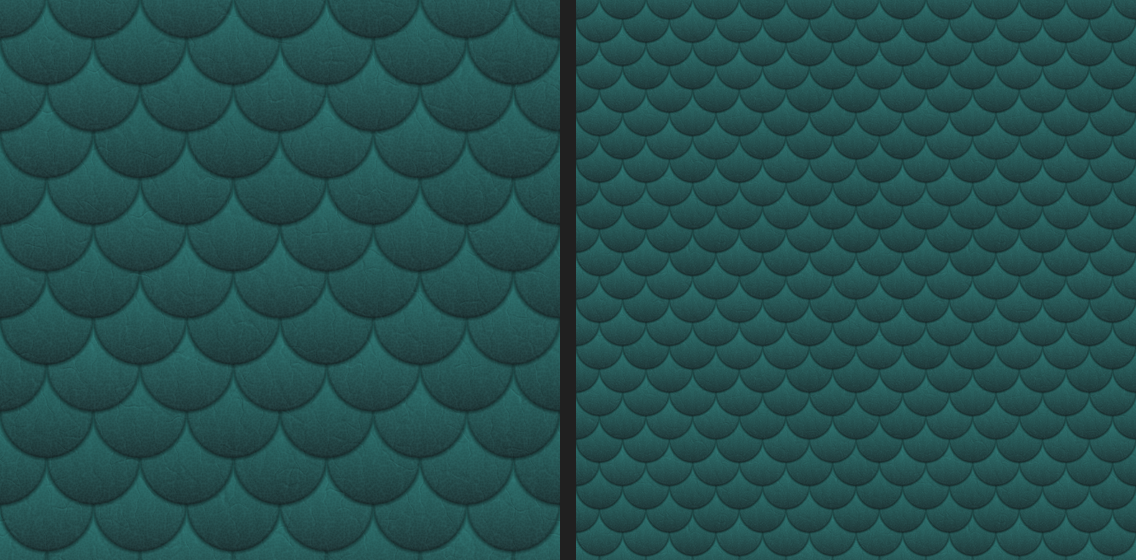
Left, the tile; right, the same tile 2 across and 2 down.
A Shadertoy shader for this pattern:

```glsl
// Overlapping teal leather scales, six across and twelve staggered rows.
#define COLUMNS 6.0
#define ROWS 12.0
#define ROW_SHIFT 0.1875
#define DEEP vec3(0.126, 0.222, 0.226)
#define PALE vec3(0.177, 0.452, 0.440)
#define RIM_WIDTH 0.07
#define SHADOW_WIDTH 0.09
#define GRAIN_CELLS 220.0
#define GRAIN_AMOUNT 0.26
#define CREASE_AMOUNT 0.10
#define TONE_VARIATION 0.06

const float TAU = 6.2831853;

vec2 hash2(vec2 p) {
    vec3 q = fract(vec3(p.xyx) * vec3(0.1031, 0.1030, 0.0973));
    q += dot(q, q.yzx + 33.33);
    return fract((q.xx + q.yz) * q.zy);
}

// Nearest and second nearest distances of a wrapping cellular noise.
vec2 cellular(vec2 uv, vec2 cells) {
    vec2 p = uv * cells, base = floor(p);
    vec2 nearest = vec2(8.0);
    for (int y = -1; y <= 1; y++)
    for (int x = -1; x <= 1; x++) {
        vec2 cell = base + vec2(x, y);
        float d = length(cell + hash2(mod(cell, cells)) - p);
        nearest = d < nearest.x ? vec2(d, nearest.x)
                                : vec2(nearest.x, min(nearest.y, d));
    }
    return nearest;
}

float creases(vec2 uv, vec2 cells) {
    vec2 f = cellular(uv, cells);
    return 1.0 - smoothstep(0.0, 0.16, f.y - f.x);
}

// Relief of long upright folds and a few short cross wrinkles.
float foldRelief(vec2 uv) {
    vec2 w = uv + 0.004 * sin(TAU * (uv.yx * vec2(13.0, 17.0) + uv * 5.0))
                + 0.0015 * sin(TAU * uv.yx * vec2(41.0, 37.0));
    vec2 light = vec2(0.0012, 0.0018);
    float upright = creases(w + light, vec2(34.0, 13.0)) - creases(w, vec2(34.0, 13.0));
    float across = creases(w + light, vec2(15.0, 29.0)) - creases(w, vec2(15.0, 29.0));
    float patches = sin(TAU * (7.0 * uv.x + 4.0 * uv.y)) * sin(TAU * (5.0 * uv.y - 3.0 * uv.x));
    return upright * 0.8 + across * smoothstep(0.0, 0.6, patches);
}

// Soft vertical mottling from layered sines.
float streaks(vec2 uv) {
    float bend = sin(TAU * (uv.y * 11.0 + uv.x * 3.0));
    return 0.5 * sin(TAU * (uv.x * 29.0 + uv.y * 4.0) + bend)
         + 0.3 * sin(TAU * (uv.x * 53.0 - uv.y * 7.0) - 1.7 * bend)
         + 0.2 * sin(TAU * (uv.x * 17.0 + uv.y * 23.0) + 2.0 * bend);
}

void mainImage(out vec4 fragColor, in vec2 fragCoord) {
    vec2 uv = fragCoord / iResolution.xy;
    // One unit is half a scale wide and one row tall.
    vec2 p = uv * vec2(2.0 * COLUMNS, ROWS) - vec2(0.0, ROW_SHIFT);
    float blur = max(ROWS / iResolution.y, 0.018);

    float grain = cellular(uv, vec2(GRAIN_CELLS)).x - 0.5;
    float folds = foldRelief(uv);
    float mottle = streaks(uv);
    vec3 color = DEEP;

    // Paint from the lowest layer up: each row covers the one below it.
    for (int layer = -1; layer <= 1; layer++) {
        float row = floor(p.y) + float(layer);
        float stagger = 1.0 - mod(row, 2.0);
        float centre = 2.0 * floor((p.x - stagger) * 0.5 + 0.5) + stagger;
        vec2 local = p - vec2(centre, row + 1.0);
        float edge = length(vec2(local.x, min(local.y, 0.0))) - 1.0;

        // Gradient from dark lower rim to pale upper tip.
        float height = clamp((local.y + 1.0) * 0.5, 0.0, 1.0);
        float tone = 1.0 - pow(1.0 - height, 1.4);
        vec3 leather = mix(DEEP, PALE, tone);

        // Wear and small differences between scales.
        vec2 id = mod(vec2(centre, row), vec2(2.0 * COLUMNS, ROWS));
        float shade = 1.0 + TONE_VARIATION * (hash2(id + 7.0).x - 0.5);
        shade += GRAIN_AMOUNT * grain * mix(1.0, 0.25, tone);
        shade += CREASE_AMOUNT * folds + 0.025 * mottle;
        shade *= 1.0 - 0.24 * smoothstep(-RIM_WIDTH, 0.0, edge);

        // Contact shadow, then the scale itself.
        color *= 1.0 - 0.32 * (1.0 - smoothstep(0.0, SHADOW_WIDTH, edge));
        color = mix(color, leather * shade, 1.0 - smoothstep(-blur, blur, edge));
    }
    fragColor = vec4(color, 1.0);
}
```
